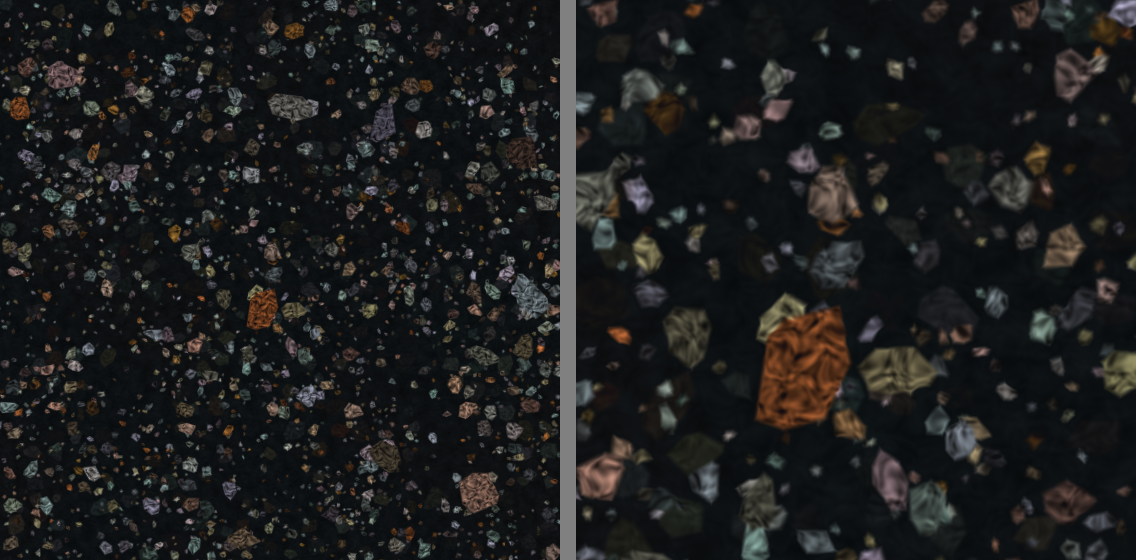
Left, the full canvas; right, a detail of the centre.
A Shadertoy shader for this texture:

```glsl
#define BASE_COLOR vec3(0.052, 0.060, 0.068)
#define COOL_GREY vec3(0.38, 0.42, 0.44)
#define NEUTRAL_GREY vec3(0.44, 0.42, 0.41)
#define TAN vec3(0.45, 0.38, 0.30)
#define OCHRE vec3(0.47, 0.30, 0.14)
#define EDGE 0.0022
#define GRAIN_SCALE 125.0
#define GRAIN_CONTRAST 0.95
#define FACETS 7

vec3 hash3(vec2 p) {
    vec3 q = fract(p.xyx * vec3(0.1031, 0.1030, 0.0973));
    q += dot(q, q.yxz + 33.33);
    return fract((q.xxy + q.yzz) * q.zyx);
}

float cornerSlope(vec2 cell, vec2 offset) {
    float angle = 6.2832 * hash3(cell).x;
    return dot(vec2(cos(angle), sin(angle)), offset);
}

float gradientNoise(vec2 p) {
    vec2 cell = floor(p), f = fract(p);
    vec2 u = f * f * f * (f * (f * 6.0 - 15.0) + 10.0);
    vec2 e = vec2(1.0, 0.0);
    float low = mix(cornerSlope(cell, f), cornerSlope(cell + e.xy, f - e.xy), u.x);
    float high = mix(cornerSlope(cell + e.yx, f - e.yx), cornerSlope(cell + e.xx, f - e.xx), u.x);
    return 1.5 * mix(low, high, u.y);
}

// Signed distance to an irregular convex chip
float chipDistance(vec2 p, float radius, vec2 id) {
    float d = -radius;
    for (int i = 0; i < FACETS; i++) {
        vec3 h = hash3(id + 17.3 * float(i + 1));
        float angle = 6.2832 * (float(i) + 0.7 * h.x) / float(FACETS);
        d = max(d, dot(p, vec2(cos(angle), sin(angle))) - radius * (0.72 + 0.5 * h.y));
    }
    return d;
}

vec3 mineralColor(float pick, float tone) {
    vec3 color = mix(COOL_GREY, NEUTRAL_GREY, smoothstep(0.15, 0.5, pick));
    color = mix(color, TAN, smoothstep(0.5, 0.8, pick));
    color = mix(color, OCHRE, smoothstep(0.87, 0.95, pick));
    return color * (1.0 + 0.16 * (tone - 0.5) * vec3(1.0, -0.8, 0.7));
}

// One scatter of chips, laid over the colour below
vec3 addChips(vec3 below, vec2 uv, float cells, float share, float gain, float seed, float grain) {
    vec2 p = uv * cells;
    vec2 home = floor(p);
    for (int y = -1; y <= 1; y++)
    for (int x = -1; x <= 1; x++) {
        vec2 cell = home + vec2(x, y);
        vec2 id = cell + seed;
        vec3 h = hash3(id);
        float cluster = 1.0 + 0.9 * gradientNoise(cell / cells * 6.0 + 3.7);
        if (h.x > share * cluster) continue;

        vec3 place = hash3(id + 71.7);
        vec3 look = hash3(id + 139.1);
        float angle = 3.1416 * h.y;
        vec2 q = p - cell - 0.5 - 0.6 * (place.xy - 0.5);
        q = mat2(cos(angle), -sin(angle), sin(angle), cos(angle)) * q;
        q.y *= 1.0 + 0.6 * h.z;
        float radius = mix(0.22, 0.46, place.z);
        float d = chipDistance(q, radius, id) / cells + 0.0016 * grain;
        float mask = 1.0 - smoothstep(-EDGE, EDGE, d);

        float brightness = gain * mix(0.38, 1.15, look.y);
        float relief = max(0.2, 1.0 + GRAIN_CONTRAST * grain);
        vec3 color = mineralColor(look.x, look.z) * brightness * relief;
        below = mix(below, max(color, BASE_COLOR), mask);
    }
    return below;
}

void mainImage(out vec4 fragColor, in vec2 fragCoord) {
    vec2 uv = fragCoord / iResolution.y;

    // Wormy mineral grain, bent by a slower noise
    vec2 bend = vec2(gradientNoise(uv * 55.0), gradientNoise(uv * 55.0 + 40.0));
    vec2 g = uv * GRAIN_SCALE + 0.7 * bend;
    float grain = 0.75 * gradientNoise(g * vec2(0.9, 1.25)) + 0.45 * gradientNoise(g * 1.9 + 21.0);

    // Dark binder with faint mottling and drifting tint
    float mottle = gradientNoise(uv * 48.0 + 9.0);
    float drift = gradientNoise(uv * 3.5 + 5.0);
    vec3 color = BASE_COLOR * (1.0 + 0.25 * grain + 0.28 * mottle);
    color += 0.007 * drift * vec3(-1.0, 0.5, 0.6);

    // Sunken chips, then exposed ones from fine to coarse
    vec3 sunken = addChips(color, uv, 24.0, 0.55, 0.32, 311.0, 0.45 * grain);
    color = mix(color, sunken * vec3(0.92, 1.02, 1.03), 0.75);
    color = addChips(color, uv, 95.0, 0.15, 0.85, 523.0, grain);
    color = addChips(color, uv, 52.0, 0.20, 0.90, 747.0, grain);
    color = addChips(color, uv, 28.0, 0.34, 0.88, 911.0, grain);
    color = addChips(color, uv, 12.0, 0.08, 0.85, 157.0, grain);

    fragColor = vec4(clamp(color, 0.0, 1.0), 1.0);
}
```
